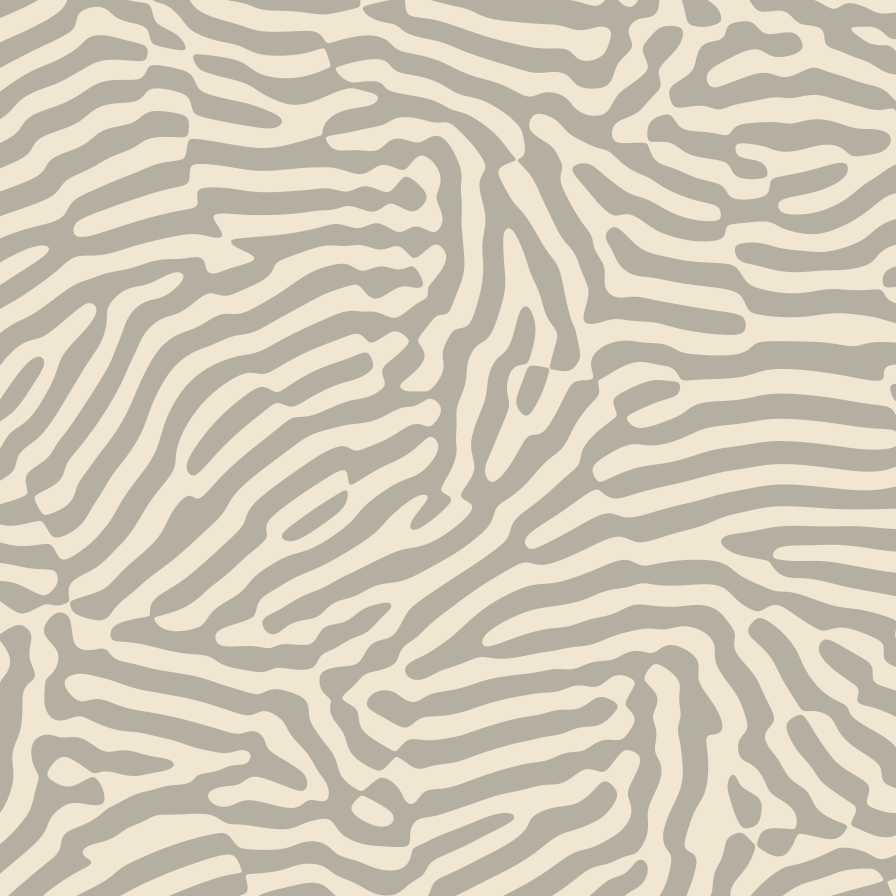
Reproduce this pattern procedurally as a Shadertoy shader.

```glsl
// Labyrinth of even, winding stripes in cream on warm grey.
// Short wave packets with random phase are summed; each follows a smooth
// line field, so stripes bend, form hairpins, fork and end at random.

const vec3  GREY  = vec3(0.706, 0.686, 0.627);
const vec3  CREAM = vec3(0.941, 0.902, 0.820);
const float PERIOD = 0.0495;       // width of one cream plus one grey stripe
const float PACKET_RADIUS = 0.135; // reach of one wave packet
const float BEND_SIZE = 0.19;      // distance over which directions change
const float GREY_GAIN = 0.010;     // extra grey at each edge, in periods
const vec2  SEED = vec2(37.0, 91.0);

const float TAU = 6.2831853;
const int   REACH = 3;             // packet radius, in cells
const float CELL = PACKET_RADIUS / float(REACH);
const float WAVE = TAU / PERIOD;

vec3 hash3(vec2 p) {
    vec3 q = fract((p + SEED).xyx * vec3(0.1031, 0.1030, 0.0973));
    q += dot(q, q.yxz + 33.33);
    return fract((q.xxy + q.yzz) * q.zyx);
}

// Smooth random vector, each part between -1 and 1
vec2 vectorNoise(vec2 p) {
    vec2 i = floor(p), f = p - i;
    f = f * f * (3.0 - 2.0 * f);
    vec2 low  = mix(hash3(i).xy, hash3(i + vec2(1, 0)).xy, f.x);
    vec2 high = mix(hash3(i + vec2(0, 1)).xy, hash3(i + vec2(1, 1)).xy, f.x);
    return 2.0 * mix(low, high, f.y) - 1.0;
}

// Unit normal of the stripes; halving the angle allows hairpin turns
vec2 stripeNormal(vec2 p) {
    vec2 v = vectorNoise(p / BEND_SIZE + 150.0);
    float angle = 0.5 * atan(v.y, v.x + 1e-5);
    return vec2(cos(angle), sin(angle));
}

// Sum of wave packets: x is the value, yz its gradient
vec3 waveField(vec2 p) {
    vec3 sum = vec3(0.0);
    vec2 home = floor(p / CELL);
    for (int y = -REACH; y <= REACH; y++)
    for (int x = -REACH; x <= REACH; x++) {
        vec2 cell = home + vec2(x, y);
        vec3 rnd = hash3(cell);
        vec2 center = (cell + rnd.xy) * CELL;
        vec2 offset = (p - center) / PACKET_RADIUS;
        float falloff = 1.0 - dot(offset, offset);
        if (falloff <= 0.0) continue;

        vec2 normal = stripeNormal(center);
        float phase = WAVE * dot(normal, p - center) + TAU * rnd.z;
        float weight = falloff * falloff * falloff;
        vec2 weightSlope = -6.0 * falloff * falloff * offset / PACKET_RADIUS;
        sum.x += weight * cos(phase);
        sum.yz += weightSlope * cos(phase) - weight * WAVE * sin(phase) * normal;
    }
    return sum;
}

void mainImage(out vec4 fragColor, in vec2 fragCoord) {
    float canvas = min(iResolution.x, iResolution.y);
    vec3 field = waveField(fragCoord / canvas);

    // Dividing by the local amplitude gives the distance to the stripe edge
    float amplitude = length(vec2(field.x, length(field.yz) / WAVE)) + 1e-6;
    float edge = asin(clamp(field.x / amplitude, -1.0, 1.0)) / WAVE;
    edge -= GREY_GAIN * PERIOD;

    float cream = clamp(edge * canvas + 0.5, 0.0, 1.0);
    fragColor = vec4(mix(GREY, CREAM, cream), 1.0);
}
```
